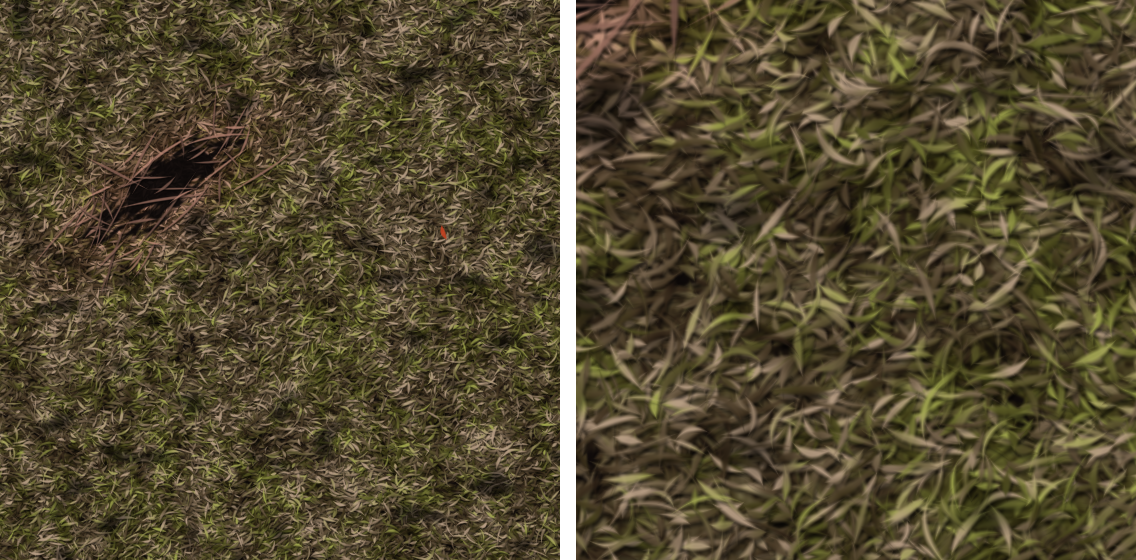
Left, the full canvas; right, a detail of the centre.
This texture is drawn by a three.js fragment shader. Its source:

```glsl
// Rough autumn turf: matted dry and green blades around a dark, twig-strewn hollow.
varying vec2 vUv;

const vec3 BLACK = vec3(0.05, 0.035, 0.035);
const vec3 SHADE = vec3(0.16, 0.12, 0.075);
const vec3 EARTH = vec3(0.26, 0.215, 0.135);
const vec3 BROWN = vec3(0.37, 0.325, 0.23);
const vec3 STRAW = vec3(0.51, 0.455, 0.355);
const vec3 PALE = vec3(0.71, 0.645, 0.53);
const vec3 GREEN_TINT = vec3(0.90, 1.03, 0.58);
const vec3 ROSY_TINT = vec3(1.02, 0.965, 0.99);
const vec3 TWIG = vec3(0.60, 0.43, 0.37);
const vec3 LEAF = vec3(0.78, 0.26, 0.13);

const int LAYERS = 10;
const int TWIGS = 52;
const float CELLS = 52.0;          // blade cells across the canvas
const float BLADE_WIDTH = 0.0019;  // half width
const float SOFTNESS = 0.0017;
const vec2 SHADOW_SHIFT = vec2(-0.001, 0.0028);
const vec2 HOLLOW_CENTRE = vec2(0.295, 0.67);
const vec2 HOLLOW_SIZE = vec2(0.135, 0.040);
const float HOLLOW_ANGLE = 0.64;
const vec2 LEAF_CENTRE = vec2(0.793, 0.585);

vec4 hash4(vec2 p) {
  vec4 q = fract(p.xyxy * vec4(0.1031, 0.1030, 0.0973, 0.1099));
  q += dot(q, q.wzxy + 33.33);
  return fract((q.xxyz + q.yzzw) * q.zywx);
}

vec2 slope(vec2 cell) {
  float a = 6.2832 * hash4(cell + 200.0).x;
  return vec2(cos(a), sin(a));
}

float gradientNoise(vec2 p) {
  vec2 i = floor(p), f = p - i;
  vec2 u = f * f * f * (f * (f * 6.0 - 15.0) + 10.0);
  vec2 e = vec2(1.0, 0.0);
  float low = mix(dot(slope(i), f), dot(slope(i + e), f - e), u.x);
  float high = mix(dot(slope(i + e.yx), f - e.yx), dot(slope(i + 1.0), f - 1.0), u.x);
  return mix(low, high, u.y);
}

vec2 turn(vec2 p, float a) {
  float c = cos(a), s = sin(a);
  return vec2(c * p.x + s * p.y, c * p.y - s * p.x);
}

// Coverage of a bent, tapered stroke lying along x
float stroke(vec2 p, float halfLength, float width, float bend) {
  float x = p.x / halfLength;
  float taper = 1.0 - x * x;
  float d = abs(p.y - bend * taper) - width * taper;
  return 1.0 - smoothstep(-SOFTNESS, SOFTNESS, d);
}

vec3 turfRamp(float t) {
  vec3 c = mix(BLACK, SHADE, clamp((t + 0.12) / 0.18, 0.0, 1.0));
  c = mix(c, EARTH, clamp((t - 0.06) / 0.18, 0.0, 1.0));
  c = mix(c, BROWN, clamp((t - 0.24) / 0.28, 0.0, 1.0));
  c = mix(c, STRAW, clamp((t - 0.52) / 0.27, 0.0, 1.0));
  return mix(c, PALE, clamp((t - 0.79) / 0.22, 0.0, 1.0));
}

void main() {
  vec2 p = vUv;
  vec2 q = turn(p - HOLLOW_CENTRE, HOLLOW_ANGLE);
  vec2 around = q / vec2(0.22, 0.085);
  float rim = exp(-dot(around, around));

  // Broad patches of light, greenery and lie of the grass
  float light = gradientNoise(p * 12.0) + 0.9 * gradientNoise(p * 29.0 + 7.0);
  light += 0.6 * gradientNoise(p * 62.0 + 17.0);
  float green = 0.6 * gradientNoise(p * 6.0 + 40.0) + 0.7 * gradientNoise(p * 22.0 + 60.0);
  green += 0.7 * gradientNoise(p * 48.0 + 130.0) - 0.6 * rim;
  float lie = 0.1 + 1.1 * gradientNoise(p * 7.0 + 90.0) + 0.4 * rim;

  // Soil and moss beneath
  float grain = gradientNoise(p * 110.0) + 0.6 * gradientNoise(p * 210.0);
  vec3 col = turfRamp(0.28 + 0.35 * grain + 0.2 * light);
  col *= mix(vec3(1.0), GREEN_TINT, smoothstep(-0.3, 0.5, green));

  // Matted blades, deepest layer first
  for (int n = 0; n < LAYERS; n++) {
    float depth = float(n) / float(LAYERS - 1);
    vec2 g = turn(p, float(n) * 0.7) * CELLS + float(n) * vec2(17.3, 59.1);
    for (int k = 0; k < 9; k++) {
      float row = floor(float(k) / 3.0);
      vec2 cell = floor(g) + vec2(float(k) - 3.0 * row, row) - 1.0;
      vec4 h = hash4(cell + 300.0);
      vec4 s = hash4(cell + 731.7);
      vec2 offset = turn((g - cell - h.xy) / CELLS, -float(n) * 0.7);
      float angle = lie + 1.9 * (h.z + s.w - 1.0);
      vec2 b = turn(offset, angle);
      float len = mix(0.28, 0.95, s.x * s.x) / CELLS;
      float width = BLADE_WIDTH * mix(0.55, 1.4, s.z);
      float bend = (s.y - 0.5) * 0.65 * len;
      float shadow = stroke(b + turn(SHADOW_SHIFT, angle), len, width, bend);
      col *= 1.0 - 0.27 * shadow;
      float side = clamp((b.y - bend) / width, -1.0, 1.0) * cos(angle);
      float tone = 0.42 + 0.30 * depth + 0.85 * (h.w - 0.5) + 0.42 * light + 0.08 * side;
      float greenness = smoothstep(-0.35, 0.75, green + 1.1 * (fract(s.z * 7.0 + s.x) - 0.5));
      vec3 blade = turfRamp(tone - 0.08 * greenness) * mix(ROSY_TINT, GREEN_TINT, greenness);
      col = mix(col, blade, 0.9 * stroke(b, len, width, bend));
    }
  }

  // Small pits, then the ragged hollow
  float pit = smoothstep(0.2, 0.5, gradientNoise(p * vec2(13.0, 19.0) + 25.0));
  col *= 1.0 - 0.5 * pit;
  col *= mix(vec3(1.0), vec3(1.06, 0.88, 0.88), rim);
  float edge = length(q / HOLLOW_SIZE) + 0.7 * gradientNoise(p * 20.0 + 5.0);
  edge += 0.7 * gradientNoise(q * vec2(35.0, 110.0));
  col = mix(col, BLACK * 0.8, 0.92 * (1.0 - smoothstep(0.75, 1.2, edge)));

  // Loose twigs strewn along the hollow
  for (int n = 0; n < TWIGS; n++) {
    vec4 h = hash4(vec2(float(n) * 3.0 + 11.0, 471.0));
    vec4 s = hash4(vec2(float(n) * 5.0 + 29.0, 823.0));
    vec2 place = (h.xy - 0.5) * vec2(0.42, 0.17);
    float angle = 1.7 * (h.z + s.w - 1.0) - 0.15;
    vec2 t = turn(q - place, angle);
    float len = mix(0.018, 0.085, s.x * s.x);
    float bend = (s.y - 0.5) * 0.25 * len;
    vec2 drop = turn(SHADOW_SHIFT, HOLLOW_ANGLE + angle);
    col *= 1.0 - 0.4 * stroke(t + drop, len, 0.0022, bend);
    vec3 bark = TWIG * mix(0.65, 1.25, h.w);
    col = mix(col, bark, 0.85 * stroke(t, len, mix(0.0013, 0.0025, s.z), bend));
  }

  // One bright fallen leaf
  col = mix(col, LEAF, 0.9 * stroke(turn(p - LEAF_CENTRE, 1.9), 0.013, 0.004, 0.002));

  gl_FragColor = vec4(clamp(col, 0.0, 1.0), 1.0);
}
```
